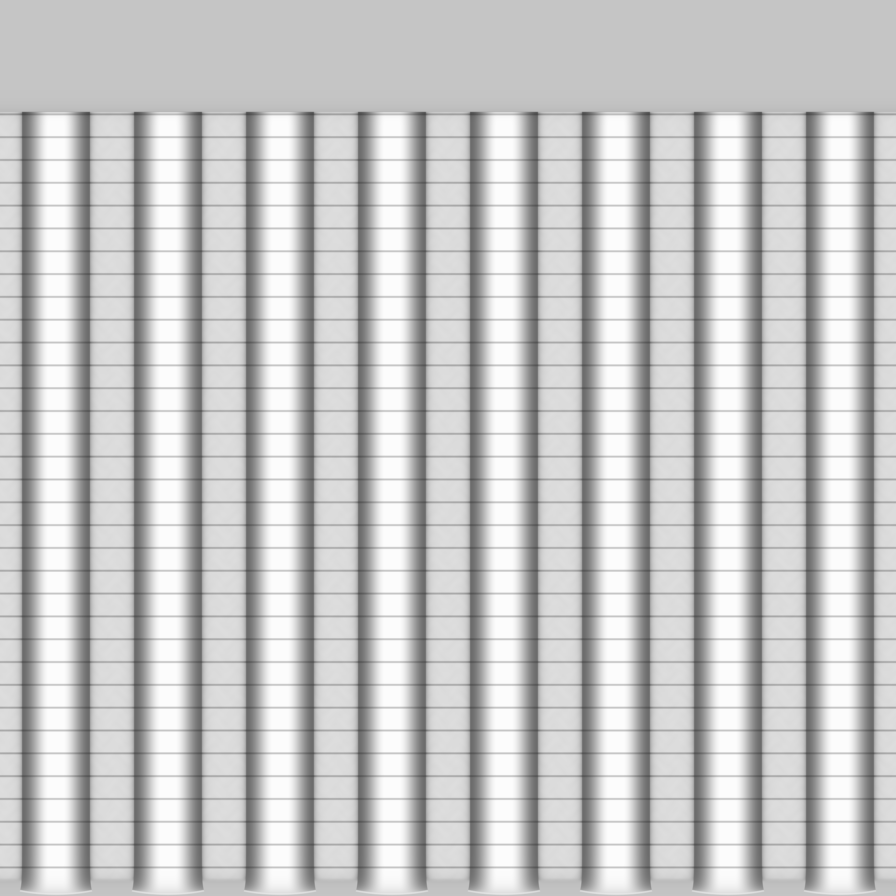
A three.js fragment shader for this pattern:

```glsl
varying vec2 vUv;

const float COLUMNS = 8.0;
const float COLUMN_HALF = 0.0378;
const float CEILING = 0.875;
const float FLOOR = 0.018;
const float JOINT_TOP = 0.8724;
const float JOINT_STEP = 0.02547;
const float SOFT = 0.001;

// Coverage of the region where d is negative
float cover(float d, float softness) {
  return 1.0 - smoothstep(-softness, softness, d);
}

// Contact darkening that fades with distance
float contact(float d, float reach) {
  return exp(-max(d, 0.0) / reach);
}

// Thin horizontal joints between courses
float joints(float y, float top, float spacing, float width) {
  float row = (top - y) / spacing;
  float d = abs(row - floor(row + 0.5)) * spacing;
  return 1.0 - smoothstep(0.0, width, d);
}

// Faint uneven tone from layered sines
float grain(vec2 p) {
  return sin(p.x * 310.0 + sin(p.y * 170.0) * 2.0) * 0.6
       + sin(p.y * 530.0 + sin(p.x * 230.0) * 3.0) * 0.4;
}

// Flat ceiling or floor slab, darkened near the wall
float slab(float gray, float wallDistance) {
  return gray - 0.05 * contact(wallDistance, 0.007);
}

// Bricks in the gap between columns
float wall(vec2 p, float edge, float joint) {
  float gray = 0.862 + 0.006 * grain(p);
  gray -= 0.24 * contact(edge, 0.0032);
  gray -= 0.07 * contact(CEILING - p.y, 0.004);
  gray -= 0.07 * contact(p.y - FLOOR, 0.006);
  return gray - 0.20 * joint;
}

// Rounded shaft, bright along its axis and dark at its sides
float shaft(float across, float y, float joint) {
  float gray = mix(0.99, 0.42, smoothstep(0.2, 1.0, abs(across)));
  gray -= 0.12 * contact(CEILING - y, 0.003);
  gray = mix(gray, 0.84, 0.75 * contact(y - 0.004, 0.007));
  return gray * (1.0 - 0.22 * joint);
}

void main() {
  vec2 p = vUv;
  float x = (fract(p.x * COLUMNS) - 0.5) / COLUMNS;

  // Shaft outline with a flared, curved foot
  float halfWidth = COLUMN_HALF + 0.005 * contact(p.y, 0.008);
  float across = clamp(x / halfWidth, -1.0, 1.0);
  float edge = abs(x) - halfWidth;
  float foot = 0.002 + 0.004 * across * across;
  float joint = joints(p.y, JOINT_TOP, JOINT_STEP, 0.0021)
              * step(FLOOR + 0.006, p.y);

  // Slabs, then wall, then columns
  float gray = slab(0.772, max(p.y - CEILING, FLOOR - p.y));
  float wallMask = cover(p.y - CEILING, SOFT) * cover(FLOOR - p.y, 0.003);
  gray = mix(gray, wall(p, edge, joint), wallMask);

  float columnMask = cover(edge, SOFT) * cover(p.y - CEILING, SOFT)
                   * cover(foot - p.y, SOFT);
  gray = mix(gray, shaft(across, p.y, joint), columnMask);

  // Bright rim around the foot
  float rim = 1.0 - smoothstep(0.0, 0.0018, abs(p.y - foot));
  gray = mix(gray, 0.94, 0.6 * rim * cover(edge, SOFT));

  gl_FragColor = vec4(vec3(gray), 1.0);
}
```
